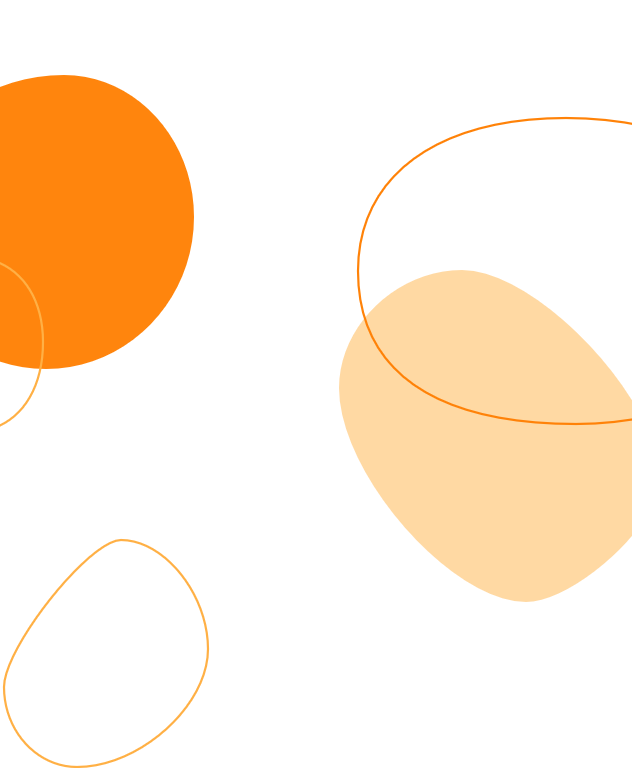
Reproduce this background procedurally as a WebGL 1 fragment shader.

```glsl
precision highp float;
// Flat organic blobs, two filled and three outlined, in orange tones on white.

#define GRID 768.0
#define STEPS 20
#define LINE_WIDTH 2.2
#define PAPER vec3(1.0)
#define ORANGE vec3(1.0, 0.52, 0.05)
#define PEACH vec3(1.0, 0.85, 0.64)
#define DEEP_LINE vec3(1.0, 0.51, 0.03)
#define PALE_LINE vec3(1.0, 0.69, 0.27)

uniform vec2 u_resolution;

// Cubic curve from a to d whose handles reach towards a shared corner.
vec2 curvePoint(vec2 a, vec2 corner, vec2 d, float reach, float t) {
  float s = 1.0 - t;
  vec2 b = mix(a, corner, reach);
  vec2 c = mix(d, corner, reach);
  return s * s * s * a + 3.0 * s * t * (s * b + t * c) + t * t * t * d;
}

// Folds one quarter of an outline into field = (squared distance, side).
void addQuarter(inout vec2 field, vec2 p, vec2 a, vec2 corner, vec2 d, float reach) {
  vec2 from = a;
  for (int i = 1; i <= STEPS; i++) {
    vec2 to = curvePoint(a, corner, d, reach, float(i) / float(STEPS));
    vec2 edge = from - to;
    vec2 w = p - to;
    vec2 gap = w - edge * clamp(dot(w, edge) / dot(edge, edge), 0.0, 1.0);
    field.x = min(field.x, dot(gap, gap));
    bvec3 crossing = bvec3(p.y >= to.y, p.y < from.y, edge.x * w.y > edge.y * w.x);
    if (all(crossing) || !any(crossing)) field.y = -field.y;
    from = to;
  }
}

// Signed distance to a blob given by its four extreme points;
// reach sets the fullness of each quarter, clockwise from upper left.
float blob(vec2 p, vec2 left, vec2 top, vec2 right, vec2 bottom, vec4 reach) {
  vec2 field = vec2(1e9, 1.0);
  addQuarter(field, p, left, vec2(left.x, top.y), top, reach.x);
  addQuarter(field, p, top, vec2(right.x, top.y), right, reach.y);
  addQuarter(field, p, right, vec2(right.x, bottom.y), bottom, reach.z);
  addQuarter(field, p, bottom, vec2(left.x, bottom.y), left, reach.w);
  return field.y * sqrt(field.x);
}

// Antialiased coverage of the inside of a distance field.
float coverage(float dist, float pixel) {
  return clamp(0.5 - dist / pixel, 0.0, 1.0);
}

float outline(float dist, float pixel) {
  return coverage(abs(dist) - 0.5 * LINE_WIDTH, pixel);
}

void main() {
  float pixel = GRID / u_resolution.y;
  vec2 p = gl_FragCoord.xy * pixel;

  // Filled shapes
  float disc = blob(p, vec2(-100.0, 543.0), vec2(64.0, 693.0),
                    vec2(194.0, 551.0), vec2(46.0, 399.0), vec4(0.55));
  float pebble = blob(p, vec2(339.0, 380.0), vec2(462.0, 498.0),
                      vec2(660.0, 288.0), vec2(526.0, 166.0), vec4(0.53, 0.38, 0.36, 0.4));

  // Outlined shapes
  float wideRing = blob(p, vec2(358.0, 497.0), vec2(566.0, 650.0),
                        vec2(810.0, 498.0), vec2(576.0, 344.0), vec4(0.62, 0.55, 0.55, 0.65));
  float edgeRing = blob(p, vec2(-110.0, 426.0), vec2(-30.0, 511.0),
                        vec2(43.0, 426.0), vec2(-30.0, 336.0), vec4(0.6));
  float lowRing = blob(p, vec2(4.0, 81.0), vec2(121.0, 228.0),
                       vec2(208.0, 119.0), vec2(77.0, 1.0), vec4(0.27, 0.5, 0.48, 0.55));

  // Layers from back to front
  vec3 color = mix(PAPER, ORANGE, coverage(disc, pixel));
  color = mix(color, PEACH, coverage(pebble, pixel));
  color = mix(color, DEEP_LINE, outline(wideRing, pixel));
  color = mix(color, PALE_LINE, outline(min(abs(edgeRing), abs(lowRing)), pixel));
  gl_FragColor = vec4(color, 1.0);
}
```
